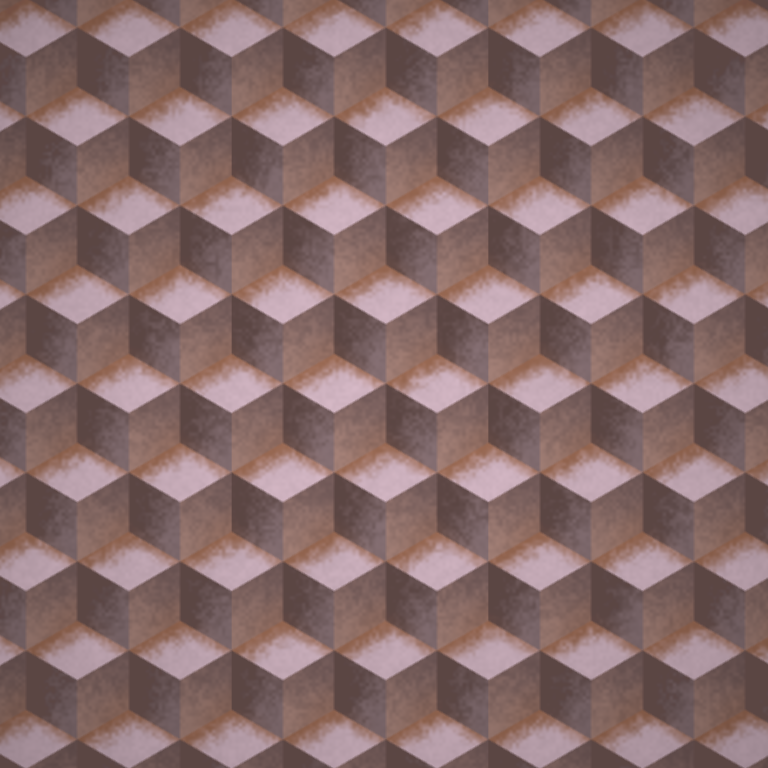
Give the GLSL for this pattern, as a WebGL 1 fragment shader.

```glsl
precision highp float;
// Tumbling-block pattern: a honeycomb of cubes, each hexagon split into a pale
// top face, a dark left face and a mid-toned right face. Soft contact shading,
// grain and a vignette fall onto a flat shadow floor.

uniform vec2 u_resolution;

const float CUBE_WIDTH = 0.1338;                // horizontal repeat
const float CUBE_RADIUS = CUBE_WIDTH / 1.7320508;
const vec2 CUBE_ORIGIN = vec2(0.5022, 0.578);   // front corner of one cube
const float SOFTNESS = 0.0036;                  // width of the edge filter

const vec3 SHADOW = vec3(0.358, 0.273, 0.263);
const vec3 PINK = vec3(0.805, 0.695, 0.745);
const vec3 ORANGE = vec3(0.62, 0.425, 0.335);
const vec3 MAUVE = vec3(0.51, 0.425, 0.44);
const vec3 CLAY = vec3(0.625, 0.49, 0.455);
const vec3 UMBER = vec3(0.445, 0.35, 0.345);

float hash(vec2 p) {
  vec3 q = fract(vec3(p.xyx) * 0.1031);
  q += dot(q, q.yzx + 33.33);
  return fract((q.x + q.y) * q.z);
}

float noise(vec2 p) {
  vec2 i = floor(p);
  vec2 f = fract(p);
  f = f * f * (3.0 - 2.0 * f);
  float low = mix(hash(i), hash(i + vec2(1.0, 0.0)), f.x);
  float high = mix(hash(i + vec2(0.0, 1.0)), hash(i + vec2(1.0)), f.x);
  return mix(low, high, f.y);
}

// Offset from the nearest hexagon centre, in units of the lattice.
vec2 hexOffset(vec2 p) {
  vec2 period = vec2(1.7320508, 3.0);
  vec2 a = mod(p + 0.5 * period, period) - 0.5 * period;
  vec2 b = mod(p, period) - 0.5 * period;
  return dot(a, a) < dot(b, b) ? a : b;
}

// Pale face, warm where it meets the two cubes behind it.
vec3 topFace(vec2 p, float grain) {
  float slope = p.x / 1.7320508;
  float fromLeft = 1.0 - p.y + slope;
  float fromRight = 1.0 - p.y - slope;
  float light = smoothstep(0.0, 0.48, fromLeft + 0.12 * grain);
  light *= smoothstep(-0.12, 0.30, fromRight + 0.08 * grain);
  vec3 color = mix(ORANGE, PINK, light);
  return color * (0.96 + 0.04 * smoothstep(0.1, 0.8, fromLeft));
}

// Shaded face: across runs outward from the front edge, down runs to the base.
vec3 leftFace(float across, float down, float grain) {
  float light = (1.0 - across) * (0.55 + 0.65 * down) + 0.22 * grain;
  vec3 color = mix(SHADOW, MAUVE, smoothstep(0.05, 0.95, light));
  float warmth = smoothstep(0.65, 1.0, down) * across;
  return mix(color, ORANGE, 0.15 * warmth);
}

vec3 rightFace(float across, float down, float grain) {
  float light = 0.42 + 0.55 * down - 0.42 * across + 0.16 * grain;
  vec3 color = mix(UMBER, CLAY, smoothstep(0.0, 0.95, light));
  float warmth = smoothstep(0.3, 1.0, down) * smoothstep(0.0, 0.8, across);
  return mix(color, ORANGE * 0.9, 0.35 * warmth);
}

vec3 cubeColor(vec2 uv) {
  vec2 lattice = (uv - CUBE_ORIGIN) / CUBE_RADIUS;
  vec2 p = hexOffset(lattice);
  vec2 center = floor((lattice - p) * vec2(1.1547, 0.6667) + 0.5);
  float grain = 1.2 * noise(uv * 230.0) + 0.8 * noise(uv * 95.0 + 17.0) - 1.0;

  float across = abs(p.x) / 0.8660254;
  float down = 0.5 * across - p.y;
  vec3 color;
  if (down < 0.0) color = topFace(p, grain);
  else if (p.x < 0.0) color = leftFace(across, down, grain);
  else color = rightFace(across, down, grain);

  // Grain, slight variation between cubes, then the vignette.
  color *= 1.0 + 0.035 * grain + 0.025 * (hash(center + 41.0) - 0.5);
  vec2 fromMiddle = uv - 0.5;
  color *= 1.01 - 0.5 * dot(fromMiddle, fromMiddle);
  return max(color, SHADOW);
}

void main() {
  vec2 uv = gl_FragCoord.xy / min(u_resolution.x, u_resolution.y);
  vec3 sum = vec3(0.0);
  for (int j = -1; j <= 1; j++) {
    for (int i = -1; i <= 1; i++) {
      sum += cubeColor(uv + vec2(float(i), float(j)) * SOFTNESS / 3.0);
    }
  }
  gl_FragColor = vec4(sum / 9.0, 1.0);
}
```
